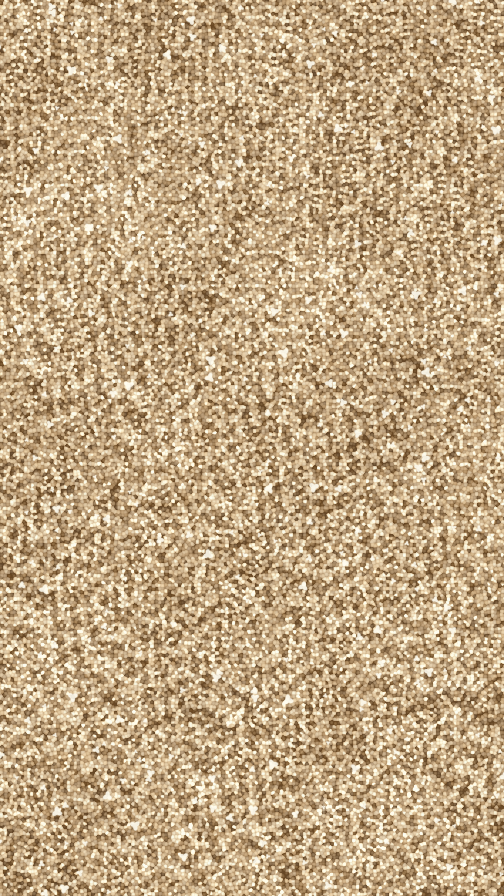
Reproduce this texture procedurally as a Shadertoy shader.

```glsl
// Fine champagne-gold glitter with dark gaps and scattered white sparkles.

const float GRAINS_ACROSS = 150.0;
const float SPARKLES_ACROSS = 25.0;
const float GRAIN_SHARPNESS = 10.0;

float hash(vec2 p) {
    return fract(sin(dot(p, vec2(127.1, 311.7))) * 43758.55);
}

vec2 hash2(vec2 p) {
    return vec2(hash(p), hash(p + 57.3));
}

float valueNoise(vec2 p) {
    vec2 cell = floor(p);
    vec2 f = fract(p);
    f = f * f * (3.0 - 2.0 * f);
    float low = mix(hash(cell), hash(cell + vec2(1.0, 0.0)), f.x);
    float high = mix(hash(cell + vec2(0.0, 1.0)), hash(cell + 1.0), f.x);
    return mix(low, high, f.y);
}

// Linear blend to the next colour stop
vec3 addStop(vec3 color, vec3 next, float from, float to, float t) {
    return mix(color, next, clamp((t - from) / (to - from), 0.0, 1.0));
}

vec3 goldRamp(float t) {
    vec3 c = vec3(0.40, 0.28, 0.15);
    c = addStop(c, vec3(0.50, 0.38, 0.24), 0.00, 0.05, t);
    c = addStop(c, vec3(0.64, 0.52, 0.37), 0.05, 0.20, t);
    c = addStop(c, vec3(0.74, 0.62, 0.47), 0.20, 0.42, t);
    c = addStop(c, vec3(0.83, 0.73, 0.58), 0.42, 0.65, t);
    c = addStop(c, vec3(0.91, 0.82, 0.68), 0.65, 0.85, t);
    c = addStop(c, vec3(0.97, 0.94, 0.82), 0.85, 0.96, t);
    return addStop(c, vec3(1.0, 0.99, 0.93), 0.96, 1.0, t);
}

// Soft Voronoi grains: x = brightness, y = warmth, z = squared distance to nearest
vec3 glitterGrains(vec2 p, float sharpness) {
    vec2 cell = floor(p);
    vec2 sum = vec2(0.0);
    float total = 0.0;
    float nearest = 4.0;
    for (int y = -1; y <= 1; y++) {
        for (int x = -1; x <= 1; x++) {
            vec2 id = cell + vec2(x, y);
            vec2 toGrain = id + 0.1 + 0.8 * hash2(id) - p;
            float dist2 = dot(toGrain, toGrain);
            float weight = exp(-sharpness * dist2);
            sum += weight * hash2(id + 19.7);
            total += weight;
            nearest = min(nearest, dist2);
        }
    }
    return vec3(sum / total, nearest);
}

// Small bright flakes, a few with thin crossed rays
float sparkles(vec2 p, float share) {
    vec2 cell = floor(p);
    float glow = 0.0;
    for (int y = -1; y <= 1; y++) {
        for (int x = -1; x <= 1; x++) {
            vec2 id = cell + vec2(x, y);
            float present = step(hash(id + 3.1), share);
            vec2 q = p - id - hash2(id + 11.9);
            float angle = 6.283 * hash(id + 23.5);
            float wobble = 1.0 + 0.3 * cos(3.0 * atan(q.y, q.x + 1e-5) + angle);
            float radius = mix(0.08, 0.21, pow(hash(id + 31.3), 2.0)) * wobble;
            float flake = 1.0 - smoothstep(radius - 0.05, radius + 0.05, length(q));
            vec2 a = abs(q);
            float rays = exp(-18.0 * min(a.x, a.y) - 5.0 * max(a.x, a.y));
            rays *= 0.8 * step(0.92, hash(id + 41.7));
            glow = max(glow, present * max(flake, rays));
        }
    }
    return glow;
}

void mainImage(out vec4 fragColor, in vec2 fragCoord) {
    vec2 uv = fragCoord / iResolution.x;

    // Grain brightness, darkened in the gaps and drifting in broad patches
    vec3 grain = glitterGrains(uv * GRAINS_ACROSS, GRAIN_SHARPNESS);
    float patches = 0.12 * (valueNoise(uv * 22.0) - 0.5)
                  + 0.10 * (valueNoise(uv * 6.0 + 8.0) - 0.5);
    float tone = grain.x + 0.5 * (0.18 - grain.z) + patches;
    tone = smoothstep(-0.06, 1.06, tone);

    vec3 color = goldRamp(tone);
    color += (grain.y - 0.5) * vec3(0.03, 0.0, -0.04);

    // Sparkles
    float shine = sparkles(uv * SPARKLES_ACROSS, 0.28);
    color = mix(color, vec3(1.0, 0.99, 0.94), 0.9 * shine);

    fragColor = vec4(clamp(color, 0.0, 1.0), 1.0);
}
```
